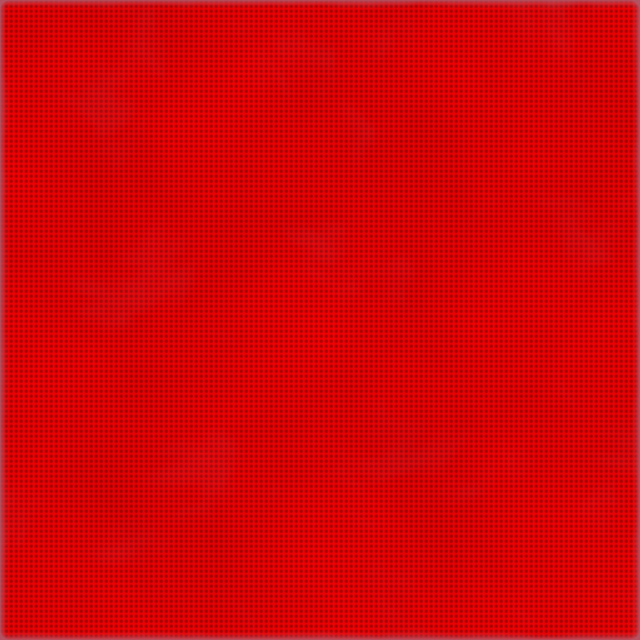
Give the GLSL for this pattern, as a Shadertoy shader.

```glsl
#define REPEATS 128.0
#define DOT_CENTER vec2(0.25, 0.75)
#define DOT_CORE 0.10
#define DOT_RIM 0.55
#define RED_LIGHT vec3(0.915, 0.006, 0.012)
#define RED_DARK vec3(0.645, 0.006, 0.018)
#define FADED vec3(0.700, 0.340, 0.400)
#define EDGE_WIDTH 0.015
#define EDGE_AMOUNT 0.96
#define STAIN_AMOUNT 0.10
#define TONE_AMOUNT 0.035

// Irregular soft patches from lightly warped, rotated sine layers, about -1 to 1
float patches(vec2 p) {
    float sum = 0.0, weight = 0.5;
    mat2 turn = mat2(0.8, 0.6, -0.6, 0.8);
    for (int i = 0; i < 5; i++) {
        p = turn * p + 0.35 * sin(p.yx * 1.1 + float(i) * 1.9);
        sum += weight * sin(p.x) * cos(p.y);
        p *= 1.7;
        weight *= 0.68;
    }
    return sum;
}

// Soft round dot, one in each cell
float dotMask(vec2 uv) {
    vec2 cell = fract(uv * REPEATS - DOT_CENTER + 0.5) - 0.5;
    float blur = 0.25 * REPEATS / min(iResolution.x, iResolution.y);
    float soft = max(blur - 0.0625, 0.0);
    return 1.0 - smoothstep(DOT_CORE - soft, DOT_RIM + soft, length(cell));
}

// Fading along the border, with rounded corners and a wavering width
float edgeFade(vec2 uv) {
    float width = EDGE_WIDTH * (1.0 + 0.25 * patches(uv * 20.0));
    vec2 inset = min(uv, 1.0 - uv);
    float depth = min(length(max(width - inset, 0.0)) / width, 1.0);
    return EDGE_AMOUNT * depth * depth;
}

void mainImage(out vec4 fragColor, in vec2 fragCoord) {
    vec2 uv = fragCoord / iResolution.xy;

    // Dotted weave
    vec3 color = mix(RED_LIGHT, RED_DARK, dotMask(uv));

    // Slow tone changes and faint washed-out stains
    color.r *= 1.0 + TONE_AMOUNT * patches(uv * 11.0 + 4.0);
    float stain = smoothstep(0.15, 0.95, patches(uv * 13.0 + 17.0));
    color = mix(color, FADED, STAIN_AMOUNT * stain);

    // Worn border
    color = mix(color, FADED, edgeFade(uv));

    fragColor = vec4(color, 1.0);
}
```
